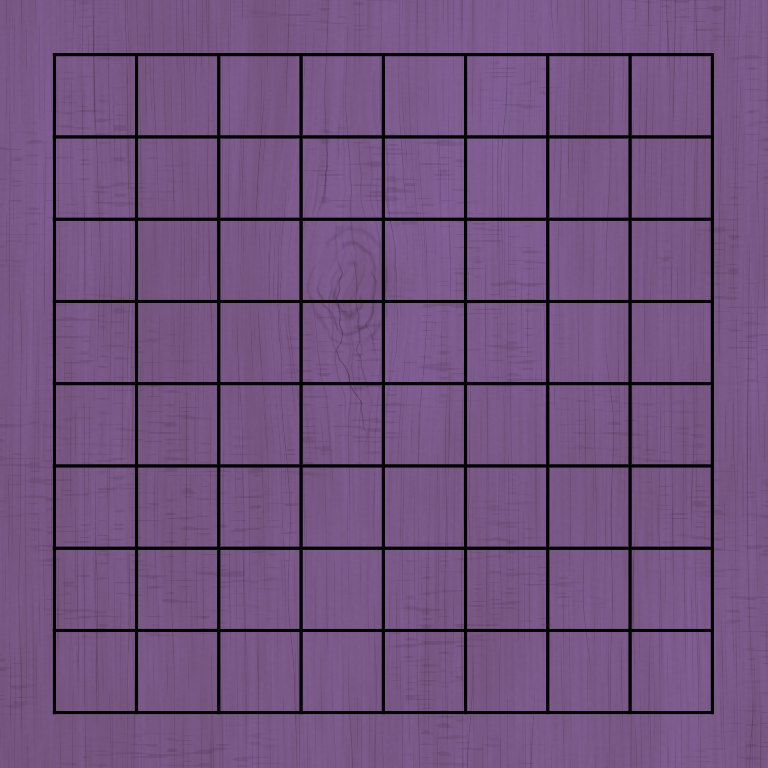
This pattern is drawn by a Shadertoy shader. Its source:

```glsl
// Eight by eight black board grid ruled on purple stained wood with a knot.

const vec2 GRID_ORIGIN = vec2(0.0707, 0.0720);
const float CELL = 0.1071;
const float CELLS = 8.0;
const float LINE_WIDTH = 0.0042;
const vec2 KNOT = vec2(0.455, 0.625);

const vec3 COOL = vec3(0.510, 0.378, 0.598);
const vec3 WARM = vec3(0.448, 0.318, 0.470);
const vec3 INK = vec3(0.012, 0.008, 0.014);

float hash(vec2 p) {
    return fract(sin(dot(p, vec2(127.1, 311.7))) * 43758.5453);
}

float noise(vec2 p) {
    vec2 i = floor(p);
    vec2 f = fract(p);
    f = f * f * (3.0 - 2.0 * f);
    return mix(mix(hash(i), hash(i + vec2(1, 0)), f.x),
               mix(hash(i + vec2(0, 1)), hash(i + vec2(1, 1)), f.x), f.y);
}

float fbm(vec2 p) {
    float sum = 0.0;
    float amp = 0.5;
    for (int i = 0; i < 4; i++) {
        sum += amp * noise(p);
        p = p * 2.03 + 17.3;
        amp *= 0.5;
    }
    return sum / 0.9375;
}

// Soft stroke coverage for a distance to its centre line
float stroke(float d, float width, float px) {
    return 1.0 - smoothstep(-0.5 * px, 0.5 * px, abs(d) - 0.5 * width);
}

// Fibres part around the knot
vec2 bendGrain(vec2 p) {
    vec2 d = p - KNOT;
    float pull = exp(-dot(d * vec2(11.0, 6.0), d * vec2(11.0, 6.0)));
    p.x -= 0.55 * d.x * pull;
    p.x += 0.012 * (noise(vec2(p.x * 5.0, p.y * 3.0)) - 0.5);
    p.x += 0.020 * pull * (fbm(p * vec2(22.0, 15.0)) - 0.5);
    return p;
}

// Broken thin dark pores, one wandering line per column
float pores(vec2 p, float columns, float run, float seed, float px) {
    float id = floor(p.x * columns);
    float wander = noise(vec2(id * 7.1 + seed, p.y * 9.0)) - 0.5;
    float centre = 0.5 + 0.4 * (hash(vec2(id, seed)) - 0.5) + 0.3 * wander;
    float d = (fract(p.x * columns) - centre) / columns;
    float present = smoothstep(0.42, 0.75, noise(vec2(id * 3.7 + seed, p.y * run)));
    return stroke(d, 0.0010, max(px, 0.0016)) * present;
}

// Jagged splits running down from the knot
float splits(vec2 p, float px) {
    float dark = 0.0;
    for (int i = 0; i < 3; i++) {
        float k = float(i);
        float x = 0.440 + 0.020 * k + 0.030 * smoothstep(0.59, 0.45, p.y);
        x += 0.016 * (noise(vec2(k * 9.0, p.y * 28.0)) - 0.5);
        x += 0.006 * (noise(vec2(k * 5.0, p.y * 90.0)) - 0.5);
        float span = smoothstep(0.40 + 0.05 * k, 0.48 + 0.05 * k, p.y)
                   * (1.0 - smoothstep(0.64, 0.68, p.y));
        dark += stroke(p.x - x, 0.0014, max(px, 0.0020)) * span * (1.0 - 0.25 * k);
    }
    return dark;
}

// Uneven rings and a warm stain at the heart of the knot
float knotRings(vec2 p) {
    vec2 d = (p - KNOT) * vec2(1.0, 0.60);
    float r = length(d) + 0.022 * (fbm(p * 24.0) - 0.5);
    float ring = pow(0.5 + 0.5 * sin(r * 420.0), 5.0);
    float patchy = smoothstep(0.35, 0.70, noise(p * 30.0 + 4.0));
    return ring * patchy * (1.0 - smoothstep(0.035, 0.070, r));
}

vec3 wood(vec2 p, float px) {
    vec2 g = bendGrain(p);
    float stain = fbm(p * vec2(4.0, 3.0) + 2.7) - 0.5;
    float bands = fbm(g * vec2(38.0, 2.2)) - 0.5;
    float fibre = noise(g * vec2(330.0, 14.0)) - 0.5;
    float speck = noise(p * vec2(240.0, 330.0)) - 0.5;
    float light = 0.24 * exp(-6.0 * dot(p - vec2(0.62, 0.66), p - vec2(0.62, 0.66)));
    float heart = exp(-700.0 * dot(p - vec2(0.49, 0.63), p - vec2(0.49, 0.63)));
    float tone = 0.46 + light + 0.70 * stain + 0.50 * bands + 0.30 * fibre
               + 0.16 * speck - 0.35 * heart;
    vec3 col = mix(WARM, COOL, clamp(tone, -0.15, 1.1));

    // Cross-grain scuffs gathered in patches
    float scuff = smoothstep(0.66, 0.90, noise(p * vec2(45.0, 360.0)))
                * smoothstep(0.45, 0.70, noise(p * 9.0 + 31.0));
    float dark = 0.17 * pores(g, 27.0, 5.0, 3.0, px)
               + 0.13 * pores(g, 61.0, 9.0, 11.0, px)
               + 0.10 * pores(g, 118.0, 16.0, 23.0, px)
               + 0.24 * splits(p, px) + 0.13 * knotRings(p) + 0.09 * scuff;
    return col * (1.0 - dark * vec3(0.95, 1.05, 1.10));
}

// Ruled lines, closed by the outer border
float boardLines(vec2 p, float px) {
    vec2 q = (p - GRID_ORIGIN) / CELL;
    vec2 d = abs(q - clamp(round(q), 0.0, CELLS)) * CELL;
    vec2 outside = (abs(q - 0.5 * CELLS) - 0.5 * CELLS) * CELL;
    float inside = stroke(max(outside.x, outside.y) + 1.0, 2.0 + LINE_WIDTH, px);
    return stroke(min(d.x, d.y), LINE_WIDTH, px) * inside;
}

void mainImage(out vec4 fragColor, in vec2 fragCoord) {
    float side = min(iResolution.x, iResolution.y);
    vec2 p = (fragCoord - 0.5 * iResolution.xy) / side + 0.5;
    float px = 1.0 / side;
    fragColor = vec4(mix(wood(p, px), INK, boardLines(p, px)), 1.0);
}
```
